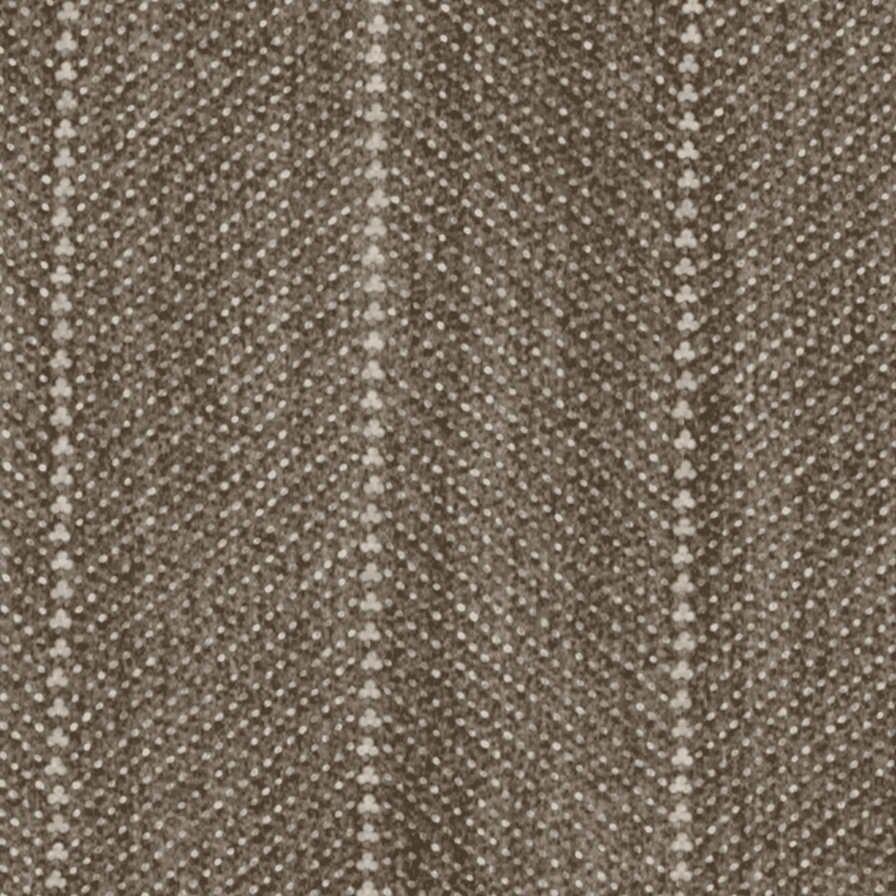
Reproduce this texture procedurally as a WebGL 2 fragment shader.

```glsl
#version 300 es
precision highp float;
uniform vec2 u_resolution;
out vec4 fragColor;

float hash(vec2 p) {
  vec3 q = fract(vec3(p.xyx) * 0.1031);
  q += dot(q, q.yzx + 33.33);
  return fract((q.x + q.y) * q.z);
}

float noise(vec2 p) {
  vec2 i = floor(p), f = fract(p);
  f = f * f * (3.0 - 2.0 * f);
  return mix(mix(hash(i), hash(i + vec2(1, 0)), f.x),
             mix(hash(i + vec2(0, 1)), hash(i + vec2(1, 1)), f.x), f.y);
}

float softSpot(vec2 p, float radius) {
  return 1.0 - smoothstep(0.45 * radius, 1.3 * radius, length(p));
}

// Slanted yarn grain, fine fibres and long vertical streaks
float yarnGround(vec2 p, float slant) {
  float grain = noise(vec2(p.x * 190.0 + slant * p.y * 80.0, p.y * 150.0 - slant * p.x * 90.0) + 40.0);
  float fibre = noise(p * vec2(330.0, 260.0) + 90.0);
  float streak = noise(p * vec2(110.0, 3.0) + 17.0);
  float broad = noise(p * vec2(14.0, 2.0) + 5.0);
  return 0.22 + 0.56 * (grain - 0.5) + 0.38 * (fibre - 0.5)
       + 0.24 * (streak - 0.5) + 0.16 * (broad - 0.5);
}

// Twill stitches: x counts columns, y counts rows; each column is shifted
float twillStitches(vec2 grid, float panel, float slant) {
  vec2 pitch = vec2(0.01338, 0.03226);
  float column = floor(grid.x);
  float row = grid.y - slant * column * 0.36;
  vec2 id = vec2(column + panel * 26.0 + 100.0, floor(row) + 60.0);
  vec2 jitter = (vec2(hash(id), hash(id + 37.0)) - 0.5) * vec2(0.0018, 0.003);
  vec2 cell = (vec2(fract(grid.x), fract(row)) - 0.5) * pitch;
  vec2 local = cell - jitter;
  local.x -= slant * local.y * 0.25;

  float columnGain = mix(0.72, 1.12, hash(vec2(id.x, 7.0)));
  float gain = columnGain * mix(0.72, 1.12, hash(id + 71.0));
  float size = mix(0.0042, 0.0054, hash(id + 113.0));
  float stitch = softSpot(local, size) * gain;
  float shade = softSpot(cell * vec2(0.8, 1.0) + vec2(0.0, 0.0085), 0.0055);

  // Faint stitch half a row away
  float between = (fract(row + 0.5) - 0.5) * pitch.y;
  float faint = softSpot(vec2(cell.x, between), 0.0038) * 0.16;
  return stitch * 0.86 + faint - 0.16 * shade;
}

// Three-lobed light knots along each dividing line
float knotStripe(float across, float rows, float lineId) {
  vec2 id = vec2(lineId + 20.0, floor(rows) + 9.0);
  vec2 local = vec2(across, (fract(rows) - 0.5) / 31.0);
  local.x -= (hash(id) - 0.5) * 0.004;
  float top = softSpot(local - vec2(0.0005, 0.0060), 0.0068);
  float base = softSpot(vec2(abs(local.x) - 0.0064, local.y + 0.0030), 0.0064);
  float core = softSpot(local, 0.0075);
  float link = softSpot(local + vec2(0.002, 0.0115), 0.0045) * 0.4;
  return max(max(top, base), max(core, link)) * mix(0.82, 1.0, hash(id + 51.0));
}

void main() {
  vec2 uv = gl_FragCoord.xy / u_resolution;

  // Slight lean and hand-woven wobble
  vec2 wobble = vec2(noise(uv * 11.0), noise(uv * 11.0 + 50.0)) - 0.5;
  vec2 p = uv + wobble * vec2(0.004, 0.006);

  // Three dividing lines with opposing twill on either side
  float along = (p.x - 0.063 - 0.011 * p.y) / 0.348;
  float panel = floor(along);
  float slant = mod(panel, 2.0) < 0.5 ? 1.0 : -1.0;
  float lineId = floor(along + 0.5);
  float across = (along - lineId) * 0.348;
  float rows = p.y * 31.0;

  float tone = yarnGround(p, slant);
  float clearOfLine = smoothstep(0.009, 0.016, abs(across));
  tone += twillStitches(vec2(fract(along) * 26.0, rows), panel, slant) * clearOfLine;
  tone = mix(tone, 1.14 + 0.35 * (noise(p * 210.0) - 0.5),
             knotStripe(across, rows + 0.37 * lineId, lineId));

  // Dark brown yarn through to pale wool
  vec3 darkBrown = vec3(0.33, 0.28, 0.22);
  vec3 paleWool = vec3(0.74, 0.70, 0.65);
  vec3 color = mix(darkBrown, paleWool, clamp(tone, -0.1, 1.2));
  fragColor = vec4(color, 1.0);
}
```
